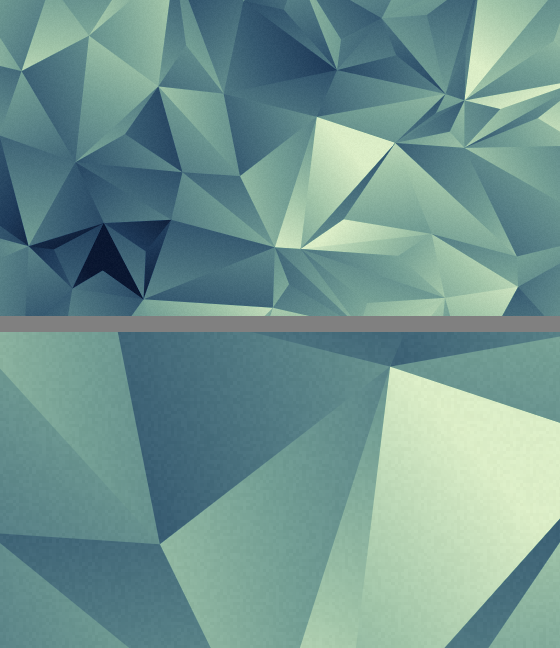
Top: the whole. Bottom: its middle third, enlarged.
A Shadertoy shader for this background:

```glsl
// Faceted low-poly backdrop of shaded triangles in navy, teal and pale green.
#define ROWS 3.8          // mesh cells per canvas height
#define JITTER 0.42       // vertex displacement, below 0.5 keeps the mesh valid
#define SPLIT_CHANCE 0.34 // share of triangles broken into three
#define TONE_BASE 4.2     // average position on the colour ramp
#define TONE_SPREAD 1.15  // facet to facet variation
#define SLOPE 1.4         // tone change across one cell
#define GRAIN 0.024
#define GRAIN_ROWS 288.0

float hash(vec2 p) {
    vec3 q = fract(p.xyx * 0.1031);
    q += dot(q, q.yzx + 33.33);
    return fract((q.x + q.y) * q.z);
}

float cross2(vec2 a, vec2 b) { return a.x * b.y - a.y * b.x; }

// Colour ramp from navy at 0 to pale green at 6.
vec3 rampColor(float tone) {
    vec3 c = mix(vec3(0.04, 0.09, 0.19), vec3(0.12, 0.23, 0.35), clamp(tone, 0.0, 1.0));
    c = mix(c, vec3(0.21, 0.35, 0.44), clamp(tone - 1.0, 0.0, 1.0));
    c = mix(c, vec3(0.33, 0.49, 0.52), clamp(tone - 2.0, 0.0, 1.0));
    c = mix(c, vec3(0.45, 0.62, 0.58), clamp(tone - 3.0, 0.0, 1.0));
    c = mix(c, vec3(0.63, 0.77, 0.66), clamp(tone - 4.0, 0.0, 1.0));
    return mix(c, vec3(0.86, 0.93, 0.78), clamp(tone - 5.0, 0.0, 1.0));
}

vec2 meshVertex(vec2 id) {
    vec2 offset = vec2(hash(id + 17.3), hash(id + 71.9)) * 2.0 - 1.0;
    return id + JITTER * offset;
}

// Soft elliptical spot, 1 at its center.
float spot(vec2 uv, vec2 center, vec2 radius) {
    vec2 d = (uv - center) / radius;
    return exp(-dot(d, d));
}

// Broad light: deep shade lower left, weaker shade above, glow lower right.
float broadTone(vec2 uv) {
    return TONE_BASE
        - 3.5 * spot(uv, vec2(0.14, 0.22), vec2(0.23, 0.38))
        - 1.1 * spot(uv, vec2(0.72, 0.80), vec2(0.20, 0.28))
        - 2.4 * spot(uv, vec2(0.53, 0.84), vec2(0.08, 0.17))
        + 0.5 * spot(uv, vec2(0.65, 0.20), vec2(0.25, 0.30));
}

// Signed distance to a line, positive on its left side.
float edgeDistance(vec2 p, vec2 a, vec2 b) {
    vec2 e = b - a;
    return cross2(e, p - a) * inversesqrt(dot(e, e) + 1e-8);
}

// Pixel coverage of a counter-clockwise triangle.
float coverage(vec2 p, vec2 a, vec2 b, vec2 c) {
    float d = min(edgeDistance(p, a, b),
                  min(edgeDistance(p, b, c), edgeDistance(p, c, a)));
    return clamp(0.5 + d * iResolution.y / ROWS, 0.0, 1.0);
}

// Flat random tone of a facet plus a linear slope in a random direction.
float facetTone(vec2 p, vec2 center, vec2 seed) {
    vec2 uv = center / ROWS * vec2(iResolution.y / iResolution.x, 1.0);
    float pick = hash(seed + 5.1);
    float angle = 6.2832 * hash(seed + 9.7);
    float tone = broadTone(uv) + TONE_SPREAD * (2.0 * hash(seed) - 1.0);
    tone += pick > 0.94 ? -2.4 : (pick < 0.05 ? 1.0 : 0.0);
    return tone + SLOPE * dot(p - center, vec2(cos(angle), sin(angle)));
}

// Weighted tone of a triangle, whole or as three facets around an inner point.
vec2 triangleTone(vec2 p, vec2 a, vec2 b, vec2 c, vec2 seed) {
    float whole = coverage(p, a, b, c);
    if (whole <= 0.0) return vec2(0.0);
    if (hash(seed + 2.9) < SPLIT_CHANCE) {
        vec3 w = 0.3 + vec3(hash(seed + 3.3), hash(seed + 4.7), hash(seed + 6.1));
        vec2 inner = (a * w.x + b * w.y + c * w.z) / (w.x + w.y + w.z);
        vec2 sum = vec2(0.0);
        for (int k = 0; k < 3; k++) {
            float weight = coverage(p, a, b, inner);
            seed += 101.0;
            if (weight > 0.0)
                sum += weight * vec2(facetTone(p, (a + b + inner) / 3.0, seed), 1.0);
            vec2 first = a;
            a = b;
            b = c;
            c = first;
        }
        return sum;
    }
    return whole * vec2(facetTone(p, (a + b + c) / 3.0, seed), 1.0);
}

void mainImage(out vec4 fragColor, in vec2 fragCoord) {
    vec2 canvas = fragCoord / iResolution.y;
    vec2 p = canvas * ROWS;
    vec2 sum = vec2(0.0);

    // Only the four quads around the nearest mesh vertex can reach p.
    for (int i = 0; i < 4; i++) {
        vec2 id = floor(p - 0.5) + vec2(i & 1, i >> 1);
        vec2 a = meshVertex(id);
        vec2 b = meshVertex(id + vec2(1.0, 0.0));
        vec2 c = meshVertex(id + vec2(1.0, 1.0));
        vec2 d = meshVertex(id + vec2(0.0, 1.0));

        // Use a diagonal lying inside the quad; prefer the one with fuller triangles.
        float acArea = min(cross2(b - a, c - a), cross2(c - a, d - a));
        float bdArea = min(cross2(b - a, d - a), cross2(c - b, d - b));
        bool useAC = acArea > bdArea;
        vec2 seed = id * 2.0 + 40.0;
        sum += triangleTone(p, a, b, useAC ? c : d, seed);
        sum += triangleTone(p, useAC ? a : b, c, d, seed + vec2(1.0, 0.0));
    }

    vec3 color = rampColor(sum.x / max(sum.y, 1e-3));
    color += GRAIN * (hash(floor(canvas * GRAIN_ROWS)) - 0.5);
    fragColor = vec4(color, 1.0);
}
```
